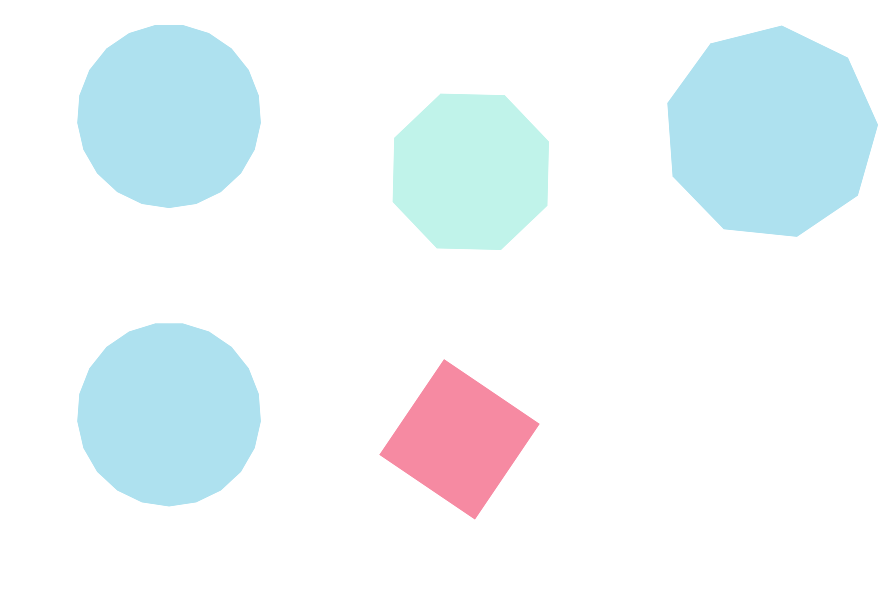
Reproduce this background procedurally as a Shadertoy shader.

```glsl
// Flat pastel polygons scattered on a white ground.
// Each one is a regular polygon distance, built by folding the plane into
// equal angular sectors, then painted with a one-pixel soft edge.

const float PI = 3.14159265;

const vec3 WHITE = vec3(1.0);
const vec3 SKY   = vec3(0.682, 0.882, 0.937);
const vec3 MINT  = vec3(0.753, 0.953, 0.918);
const vec3 PINK  = vec3(0.965, 0.540, 0.637);

// Centres and circumradii are in canvas heights, turns in degrees
const vec2  DISC_CENTER    = vec2(0.2827, 0.3070);
const float DISC_SPACING   = 0.4990;
const float DISC_RADIUS    = 0.1540;
const int   DISC_COUNT     = 2;
const vec2  OCTAGON_CENTER = vec2(0.7873, 0.7127);
const float OCTAGON_RADIUS = 0.1402;
const float OCTAGON_TURN   = 21.1;
const vec2  NONAGON_CENTER = vec2(1.2889, 0.7784);
const float NONAGON_RADIUS = 0.1799;
const float NONAGON_TURN   = 4.1;
const vec2  SQUARE_CENTER  = vec2(0.7684, 0.2653);
const float SQUARE_RADIUS  = 0.1367;
const float SQUARE_TURN    = 10.9;

// Distance to the nearest side line; the first corner lies at angle turn
float polygonDistance(vec2 p, float sides, float radius, float turn) {
    float halfSector = PI / sides;
    float angle = atan(p.y, p.x) - radians(turn);
    float folded = mod(angle, 2.0 * halfSector) - halfSector;
    return length(p) * cos(folded) - radius * cos(halfSector);
}

// Lays a colour over the ground inside the shape
void paint(inout vec3 color, vec3 ink, float dist) {
    float pixel = 1.0 / iResolution.y;
    color = mix(color, ink, 1.0 - smoothstep(-0.5 * pixel, 0.5 * pixel, dist));
}

void mainImage(out vec4 fragColor, in vec2 fragCoord) {
    vec2 p = fragCoord / iResolution.y;
    vec3 color = WHITE;

    // Column of nearly round discs, each with a corner at the bottom
    for (int i = 0; i < DISC_COUNT; i++) {
        vec2 center = DISC_CENTER + vec2(0.0, DISC_SPACING * float(i));
        paint(color, SKY, polygonDistance(p - center, 21.0, DISC_RADIUS, -90.0));
    }

    // Single tilted polygons
    paint(color, MINT, polygonDistance(p - OCTAGON_CENTER, 8.0, OCTAGON_RADIUS, OCTAGON_TURN));
    paint(color, SKY,  polygonDistance(p - NONAGON_CENTER, 9.0, NONAGON_RADIUS, NONAGON_TURN));
    paint(color, PINK, polygonDistance(p - SQUARE_CENTER, 4.0, SQUARE_RADIUS, SQUARE_TURN));

    fragColor = vec4(color, 1.0);
}
```
